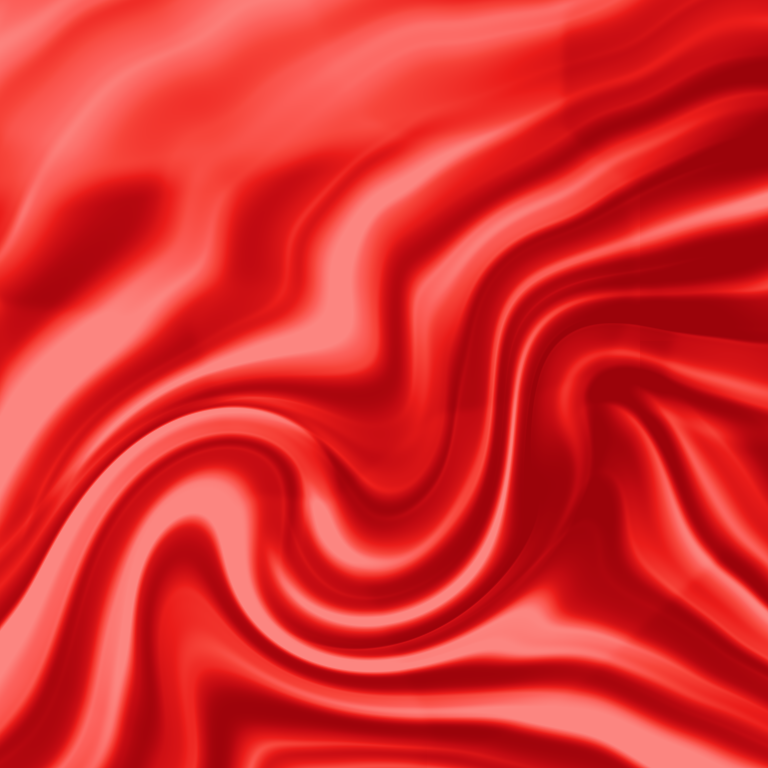
A Shadertoy shader for this texture:

```glsl
// Draws a crumpled red satin cloth with sweeping folds, two curls and creased panels.
#define FOLD_RATE 8.0      // folds per canvas height
#define FOLD_WARP 0.9      // wander of the fold lines
#define FOLD_GAIN 4.5      // light and shadow depth of folds
#define WRINKLE_GAIN 1.3   // strength of the finer folds
#define BIG_CURL 2.5       // turn of the main curl, radians
#define SMALL_CURL -1.6    // turn of the second curl
#define FACET_SCALE 3.6    // creased facets per canvas height
#define FACET_GAIN 1.3
#define CONTRAST 1.6
#define BRIGHTNESS 0.0

float hash(float n) { return fract(sin(n * 91.7 + 4.1) * 437.58); }

vec2 hash2(vec2 c) {
    return fract(sin(vec2(dot(c, vec2(12.7, 31.1)), dot(c, vec2(26.9, 18.3)))) * 437.58);
}

// Layered sines, roughly -0.8 to 0.8
float waves(vec2 p) {
    float sum = 0.0, amp = 0.5;
    for (int i = 0; i < 4; i++) {
        sum += amp * sin(p.x + 1.3 * sin(p.y));
        p = mat2(1.5, 1.1, -1.1, 1.5) * p + 1.7;
        amp *= 0.4;
    }
    return sum;
}

// Lopsided ridges: each has its own crest, strength and shining rim
float folds(float across, float along) {
    float id = floor(across), f = across - id;
    float crest = mix(0.25, 0.85, hash(id));
    float ridge = smoothstep(0.0, crest, f) * (1.0 - smoothstep(crest, 1.0, f));
    float rim = exp(-pow((f - crest) * 13.0, 2.0));
    float strength = mix(0.35, 1.0, hash(id + 7.3)) * (0.65 + 0.35 * sin(along * 5.0 + id * 2.4));
    return strength * ridge * (1.0 + 0.25 * rim) - 0.23;
}

// Broad folds with finer wrinkles riding on them
float drape(float across, float along, float wander) {
    float phase = across * FOLD_RATE + FOLD_WARP * wander;
    return FOLD_GAIN * folds(phase, along)
         + WRINKLE_GAIN * folds(phase * 2.3 + 11.0, along * 1.7);
}

// Cellular facets, each tilted its own way, meeting in straight creases
float facets(vec2 p) {
    vec2 cell = floor(p);
    float tone = 0.0, total = 0.0;
    for (int y = -1; y <= 1; y++)
    for (int x = -1; x <= 1; x++) {
        vec2 c = cell + vec2(x, y);
        vec2 away = p - c - hash2(c);
        vec2 tilt = hash2(c + 17.0) * 2.0 - 1.0;
        float weight = exp(-34.0 * dot(away, away)) + 1e-12;
        tone += weight * dot(away, tilt);
        total += weight;
    }
    return tone / total;
}

vec2 curl(vec2 p, vec2 center, float turn, float tightness) {
    vec2 d = p - center;
    float a = turn * exp(-dot(d, d) * tightness);
    return center + mat2(cos(a), sin(a), -sin(a), cos(a)) * d;
}

// Colours spaced by the share of cloth each one covers
vec3 satin(float rank) {
    vec3 shade[6] = vec3[6](
        vec3(0.61, 0.01, 0.04), vec3(0.76, 0.04, 0.07), vec3(0.92, 0.11, 0.10),
        vec3(0.97, 0.27, 0.23), vec3(0.99, 0.38, 0.36), vec3(0.99, 0.52, 0.50));
    float stop[6] = float[6](0.055, 0.21, 0.475, 0.715, 0.85, 0.95);
    vec3 color = shade[0];
    for (int i = 1; i < 6; i++)
        color = mix(color, shade[i], clamp((rank - stop[i - 1]) / (stop[i] - stop[i - 1]), 0.0, 1.0));
    return color;
}

void mainImage(out vec4 fragColor, in vec2 fragCoord) {
    vec2 p = fragCoord / iResolution.xy;
    vec2 q = curl(p, vec2(0.38, 0.32), BIG_CURL, 22.0);
    q = curl(q, vec2(0.70, 0.46), SMALL_CURL, 60.0);
    float wander = waves(q * 4.0 + 0.6);

    // Upper sweep: arcs around the lower right corner
    vec2 spoke = q - vec2(0.95, 0.0);
    float upper = drape(length(spoke), atan(spoke.y, -spoke.x), wander);

    // Lower sweep: folds that rise to the middle and fall again
    float bend = sqrt(pow(q.x - 0.52, 2.0) + 0.01);
    float lower = drape(q.y + 0.55 * bend + 2.0, q.x, wander);
    float overlap = smoothstep(-0.03, 0.05, q.y - 0.24 - 0.2 * q.x);
    float tone = mix(lower, upper, overlap);

    // Flat creased panel along the top
    float crease = FACET_GAIN * facets(p * FACET_SCALE + 3.0);
    float panelEdge = p.y - 0.70 - 0.22 * p.x + 0.04 * waves(p * 5.0);
    float panel = smoothstep(0.0, 0.05, panelEdge);
    tone = mix(tone, 0.9 - 1.0 * p.x + 0.25 * tone + crease, panel * 0.85);

    // Broad light and the long shadow on the right
    float across = dot(p - vec2(0.85, 0.55), normalize(vec2(-0.85, 0.5)));
    float shadow = exp(-pow(across / 0.1, 2.0)) * smoothstep(0.2, 0.4, p.y);
    tone += 0.5 * waves(p * 3.0 + 2.0) + 0.4 * crease * (1.0 - panel) - 1.0 * shadow;

    float rank = 1.0 / (1.0 + exp(-CONTRAST * (tone + BRIGHTNESS)));
    fragColor = vec4(satin(rank), 1.0);
}
```
